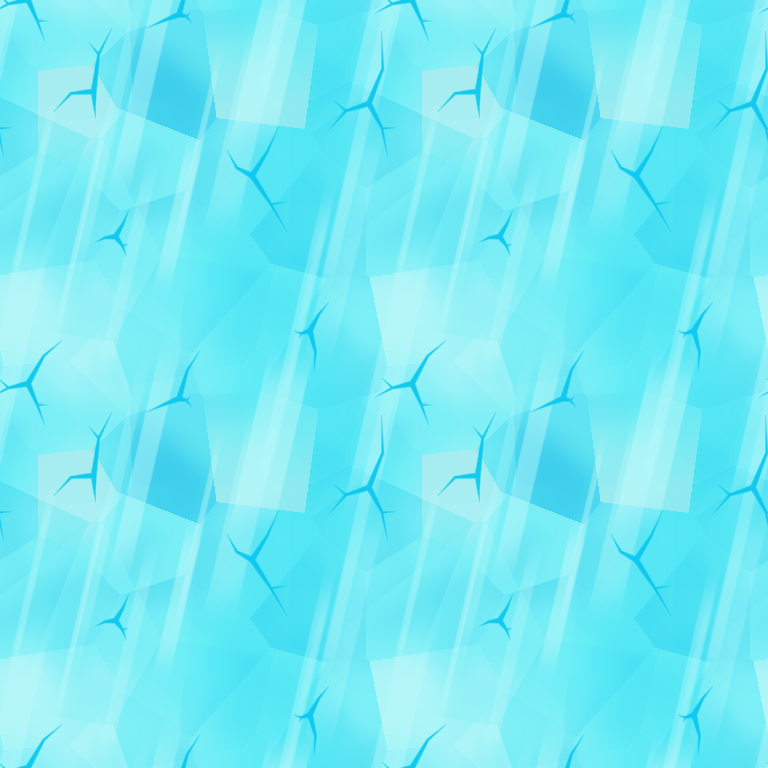
A Shadertoy shader for this texture:

```glsl
const float REPEATS = 2.0;
const float FACETS = 4.0;            // main facets per tile side
const float OVERLAY_FACETS = 3.0;    // larger translucent facets
const float JITTER = 0.9;
const float FACET_CONTRAST = 0.74;
const float OVERLAY_CONTRAST = 0.38;
const float CLOUD_CONTRAST = 0.44;
const float BASE_SHADE = 0.45;
const vec2 SWELL = vec2(0.1, 0.06);  // broad light and dark across the tile
const vec2 SWELL_PEAK = vec2(0.03, 0.2);
const int STREAKS = 14;
const float SLANT = 0.23;            // sideways lean of the streaks
const int CRACKS = 7;
const float CRACK_WIDTH = 0.0075;    // half width at the heart of a crack
const vec2 CRACK_STRETCH = vec2(0.75, 1.25);

const vec3 DEEP = vec3(0.24, 0.81, 0.93);
const vec3 MID = vec3(0.37, 0.885, 0.95);
const vec3 LIGHT = vec3(0.48, 0.935, 0.965);
const vec3 PALE = vec3(0.68, 0.96, 0.97);
const vec3 AQUA = vec3(0.29, 0.93, 0.97);
const vec3 ASH = vec3(0.64, 0.91, 0.93);
const vec3 GLINT = vec3(0.76, 0.98, 0.98);
const vec3 CRACK = vec3(0.03, 0.78, 0.93);

vec3 hash(vec2 cell, float seed) {
    uvec3 q = uvec3(ivec3(vec3(cell, seed))) * 1664525u + 1013904223u;
    q.x += q.y * q.z; q.y += q.z * q.x; q.z += q.x * q.y;
    q ^= q >> 16u;
    q.x += q.y * q.z; q.y += q.z * q.x; q.z += q.x * q.y;
    return vec3(q & 0xffffu) / 65535.0;
}

vec2 direction(float a) { return vec2(cos(a), sin(a)); }

float corner(vec2 cell, vec2 f, vec2 o, float n, float seed) {
    return dot(direction(6.2832 * hash(mod(cell + o, n), seed).x), f - o);
}

// Gradient noise repeating every tile
float noise(vec2 p, float n, float seed) {
    vec2 c = floor(p * n), f = fract(p * n);
    vec2 u = f * f * f * (f * (f * 6.0 - 15.0) + 10.0);
    vec2 e = vec2(0.0, 1.0);
    return mix(mix(corner(c, f, e.xx, n, seed), corner(c, f, e.yx, n, seed), u.x),
               mix(corner(c, f, e.xy, n, seed), corner(c, f, e.yy, n, seed), u.x), u.y);
}

// Repeating Voronoi facet: x is its id, y its fade in a direction of its own
vec2 facetAt(vec2 p, float n, float seed) {
    vec2 c = floor(p * n), f = fract(p * n);
    vec4 near = vec4(0.0, 0.0, 1e3, 0.0);
    for (int j = -2; j <= 2; j++)
    for (int i = -2; i <= 2; i++) {
        vec2 o = vec2(i, j);
        vec3 h = hash(mod(c + o, n), seed);
        vec2 r = o + 0.5 + JITTER * (h.xy - 0.5) - f;
        if (dot(r, r) < near.z) near = vec4(r, dot(r, r), h.z);
    }
    float fade = 0.65 + 0.9 * dot(near.xy, direction(40.0 * near.w));
    return vec2(near.w, clamp(fade, 0.1, 1.0));
}

// Line from a to b whose half width runs from wa to wb
float taper(vec2 p, vec2 a, vec2 b, float wa, float wb, float px) {
    float t = clamp(dot(p - a, b - a) / dot(b - a, b - a), 0.0, 1.0);
    return smoothstep(px, -px, length(p - mix(a, b, t)) - mix(wa, wb, t));
}

// Cracks: three uneven kinked arms thinning to points, some forked at the kink
float crackMask(vec2 p, float px) {
    float mask = 0.0, w = CRACK_WIDTH;
    for (int i = 0; i < CRACKS; i++) {
        float fi = float(i);
        vec3 h = hash(vec2(i, 1), 11.0);
        vec2 d = p - vec2((fi + 0.8 * h.x) / float(CRACKS), 0.618 * fi + 0.15 * h.y);
        d -= round(d);
        for (int j = 0; j < 3; j++) {
            vec3 g = hash(vec2(i, j), 12.0);
            float angle = 1.2 + 0.9 * (h.z - 0.5) + 2.0944 * float(j) + 0.9 * (g.x - 0.5);
            float reach = mix(0.025, 0.1, g.y), bend = 1.3 * (g.z - 0.5);
            vec2 knee = reach * CRACK_STRETCH * direction(angle);
            vec2 tip = knee + 0.9 * reach * CRACK_STRETCH * direction(angle + bend);
            vec2 fork = knee + 0.5 * reach * direction(angle - 0.9 * sign(bend));
            mask = max(mask, taper(d, vec2(0.0), knee, w, 0.45 * w, px));
            mask = max(mask, taper(d, knee, tip, 0.45 * w, 0.0, px));
            mask = max(mask, step(0.65, g.x) * taper(d, knee, fork, 0.4 * w, 0.0, px));
        }
    }
    return mask;
}

// Slanted bands of light with soft ends
float streakLight(vec2 p, float px) {
    float light = 0.0;
    for (int i = 0; i < STREAKS; i++) {
        vec3 h = hash(vec2(i, 3), 5.0), g = hash(vec2(i, 8), 6.0);
        vec2 d = p - vec2((float(i) + h.x) / float(STREAKS), h.y);
        d.y -= round(d.y);
        d.x -= SLANT * d.y;
        d.x -= round(d.x);
        float band = smoothstep(px + 0.002, -px, abs(d.x) - mix(0.006, 0.06, h.z * h.z));
        float ends = 1.0 - smoothstep(0.5, 1.0, abs(d.y) / mix(0.2, 0.48, g.x));
        light = mix(light, 1.0, band * ends * mix(0.16, 0.48, g.y));
    }
    return light;
}

vec3 iceRamp(float s) {
    vec3 col = mix(DEEP, MID, smoothstep(0.0, 0.35, s));
    col = mix(col, LIGHT, smoothstep(0.3, 0.62, s));
    return mix(col, PALE, smoothstep(0.58, 1.0, s));
}

void mainImage(out vec4 fragColor, in vec2 fragCoord) {
    vec2 p = fract(fragCoord / iResolution.xy * REPEATS);
    float px = REPEATS / iResolution.y;
    vec2 ice = facetAt(p, FACETS, 1.0), sheet = facetAt(p, OVERLAY_FACETS, 2.0);
    // Cloudy body and translucent facets
    float cloud = noise(p, 3.0, 3.0) + 0.4 * noise(p, 7.0, 4.0);
    float shade = BASE_SHADE + CLOUD_CONTRAST * cloud + dot(SWELL, cos(6.2832 * (p - SWELL_PEAK)))
        + FACET_CONTRAST * (ice.x - 0.5) * ice.y + OVERLAY_CONTRAST * (sheet.x - 0.5) * sheet.y;
    vec3 col = mix(iceRamp(shade), AQUA, 0.45 * smoothstep(-0.05, 0.4, noise(p, 2.0, 7.0)));
    col = mix(col, ASH, 0.65 * step(0.87, ice.x) * ice.y);
    // Light and cracks
    col = mix(col, GLINT, streakLight(p, px));
    fragColor = vec4(mix(col, CRACK, 0.92 * crackMask(p, px)), 1.0);
}
```
